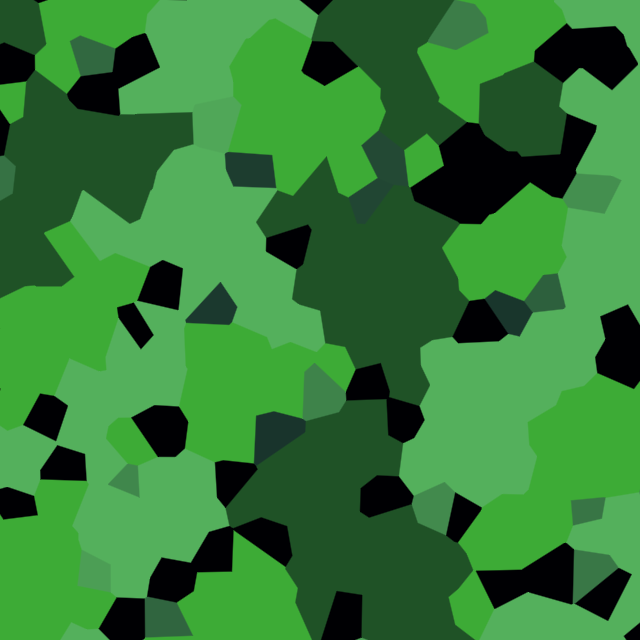
Write a Shadertoy shader that draws this pattern.

```glsl
const float GRAINS = 17.0;   // small cells across the canvas
const float PATCHES = 4.3;   // colour patches across the canvas

vec2 hash2(vec2 p) {
    vec2 q = vec2(dot(p, vec2(127.1, 311.7)), dot(p, vec2(269.5, 183.3)));
    return fract(sin(q) * 43758.545);
}

// Distance to the nearest patch of each colour: green, mint, forest
vec3 patchDistances(vec2 p) {
    p += 0.22 * sin(p.yx * 2.3 + vec2(0.0, 1.7));
    vec3 nearest = vec3(9.0);
    for (int j = -1; j <= 1; j++)
    for (int i = -1; i <= 1; i++) {
        vec2 cell = floor(p) + vec2(i, j);
        float d = distance(p, cell + 0.12 + 0.76 * hash2(cell + 41.0));
        // Rows cycle in alternating order, so some patches join vertically
        float direction = 1.0 - 2.0 * mod(cell.y, 2.0);
        float kind = mod(direction * cell.x + floor(1.7 * cell.y), 3.0);
        if (kind < 0.5) nearest.x = min(nearest.x, d);
        else if (kind < 1.5) nearest.y = min(nearest.y, d);
        else nearest.z = min(nearest.z, d);
    }
    return nearest;
}

// One flat colour per grain, taken from the patch beneath its site
vec3 grainColor(vec2 site) {
    const vec3 green = vec3(0.24, 0.67, 0.21);
    const vec3 mint = vec3(0.33, 0.69, 0.36);
    const vec3 forest = vec3(0.12, 0.32, 0.15);
    const vec3 black = vec3(0.0, 0.0, 0.01);

    vec3 d = patchDistances(site * PATCHES / GRAINS);
    float first = min(d.x, min(d.y, d.z));
    float last = max(d.x, max(d.y, d.z));
    float margin = d.x + d.y + d.z - last - 2.0 * first;
    vec3 color = d.x == first ? green : d.y == first ? mint : forest;

    // Grains along patch borders may turn black or a murky blend
    vec2 chance = hash2(floor(site) + 7.3);
    if (margin < 0.27) {
        if (chance.x < 0.26) color = black;
        else if (chance.x < 0.36) color = mix(vec3(0.07, 0.15, 0.15), mint, chance.y);
    }
    return color;
}

void mainImage(out vec4 fragColor, in vec2 fragCoord) {
    vec2 p = fragCoord / iResolution.y * GRAINS;

    // Two nearest grain sites
    vec2 siteA = vec2(0.0), siteB = vec2(0.0);
    float distA = 1e3, distB = 1e3;
    for (int j = -2; j <= 2; j++)
    for (int i = -2; i <= 2; i++) {
        vec2 cell = floor(p) + vec2(i, j);
        vec2 site = cell + 0.04 + 0.92 * hash2(cell);
        float d = distance(p, site);
        if (d < distA) {
            distB = distA; siteB = siteA;
            distA = d; siteA = site;
        } else if (d < distB) {
            distB = d; siteB = site;
        }
    }

    // Blend the two grains across their shared edge
    float edge = (distB * distB - distA * distA) / (2.0 * distance(siteA, siteB));
    float softness = 1.4 * GRAINS / iResolution.y;
    float cover = clamp(0.5 + edge / softness, 0.0, 1.0);
    fragColor = vec4(mix(grainColor(siteB), grainColor(siteA), cover), 1.0);
}
```
